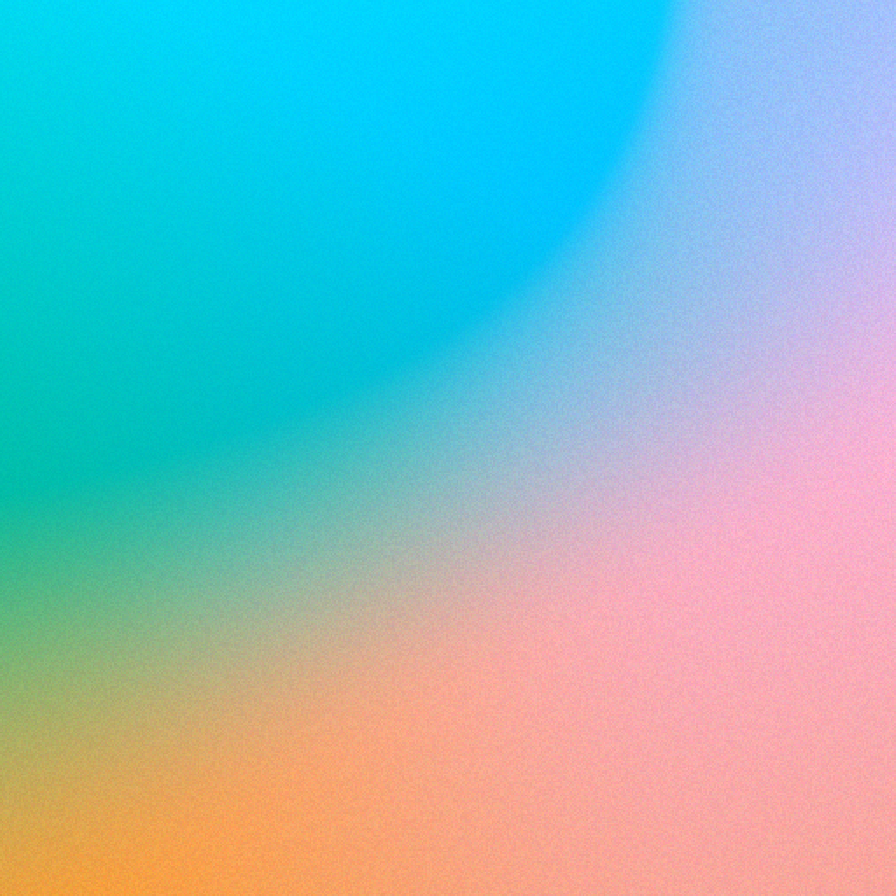
Write a Shadertoy shader that draws this background.

```glsl
// A grainy gradient: a cyan pool fading through mist into orange and pink.

// Shape of the pool
const vec2  POOL_CENTER = vec2(-0.012, 1.237);
const float POOL_RADIUS = 0.79;
const float POOL_WAVE   = 0.02;
const float WAVE_FREQ   = 4.95;
const float EDGE_SOFT   = 0.006;

// Mist between pool and warm ground
const float MIST_RISE   = 6.0;
const float MIST_SHARPEN = 1.4;
const float MIST_WIDTH  = 0.30;
const float MIST_FLARE  = 0.5;
const float FLARE_ANGLE = 0.55;
const float MIST_STEP   = 0.4;
const vec2  WARM_SPAN   = vec2(0.10, 1.25);

// Colours
const vec3 TEAL       = vec3(0.0, 0.74, 0.66);
const vec3 MIST_OLIVE = vec3(0.55, 0.72, 0.44);
const vec3 MIST_SAGE  = vec3(0.43, 0.75, 0.70);
const vec3 MIST_BLUE  = vec3(0.49, 0.76, 0.90);
const vec3 MIST_SKY   = vec3(0.56, 0.76, 0.98);
const vec3 ORANGE     = vec3(0.97, 0.62, 0.22);
const vec3 SALMON     = vec3(0.975, 0.645, 0.60);
const vec3 PINK_LIFT  = vec3(0.01, 0.10, 0.45);

// Grain
const float GRAIN_CELLS = 512.0;
const float GRAIN_POOL  = 0.035;
const float GRAIN_MIST  = 0.073;

vec3 hash32(vec2 cell) {
    vec3 h = fract(cell.xyx * vec3(0.1031, 0.1030, 0.0973));
    h += dot(h, h.yxz + 33.33);
    return fract((h.xxy + h.yzz) * h.zyx);
}

// Teal at the lower left, cyan above, deeper blue to the right
vec3 poolColor(vec2 p) {
    float rise = p.y - 0.45;
    float green = 0.2 * rise - 0.08 * p.x * p.x;
    float blue = 0.52 * rise + 0.28 * p.x;
    return clamp(TEAL + vec3(0.0, green, blue), 0.0, 1.0);
}

// Colour of the mist along the arc of the pool
vec3 mistColor(float angle) {
    float s = clamp(angle / MIST_STEP, 0.0, 3.0);
    vec3 c = mix(MIST_OLIVE, MIST_SAGE, smoothstep(0.0, 1.0, s));
    c = mix(c, MIST_BLUE, smoothstep(1.0, 2.0, s));
    return mix(c, MIST_SKY, smoothstep(2.0, 3.0, s));
}

// Orange to salmon across, pinker with height
vec3 warmColor(vec2 p) {
    return mix(ORANGE, SALMON, smoothstep(0.0, 0.82, p.x)) + PINK_LIFT * p.y;
}

void mainImage(out vec4 fragColor, in vec2 fragCoord) {
    vec2 uv = fragCoord / iResolution.xy;

    // Distance beyond the wavy rim of the pool
    vec2 ray = uv - POOL_CENTER;
    float angle = atan(ray.x, -ray.y);
    float rim = POOL_RADIUS - POOL_WAVE * sin(WAVE_FREQ * angle);
    float dist = length(ray) - rim;
    float outside = 0.5 * (dist + sqrt(dist * dist + EDGE_SOFT * EDGE_SOFT));

    // Mist rises quickly on the right and slowly on the left
    float mist = 1.0 - exp(-outside * MIST_RISE * exp(MIST_SHARPEN * angle));
    float bend = angle - FLARE_ANGLE;
    float width = MIST_WIDTH + MIST_FLARE * bend * bend;
    float warm = smoothstep(WARM_SPAN.x, WARM_SPAN.y, outside / width);

    vec3 color = mix(poolColor(uv), mistColor(angle), mist);
    color = mix(color, warmColor(uv), warm);

    // Fine coloured grain
    vec3 grain = hash32(floor(uv * GRAIN_CELLS)) - 0.5;
    color += grain * mix(GRAIN_POOL, GRAIN_MIST, mist);

    fragColor = vec4(clamp(color, 0.0, 1.0), 1.0);
}
```
